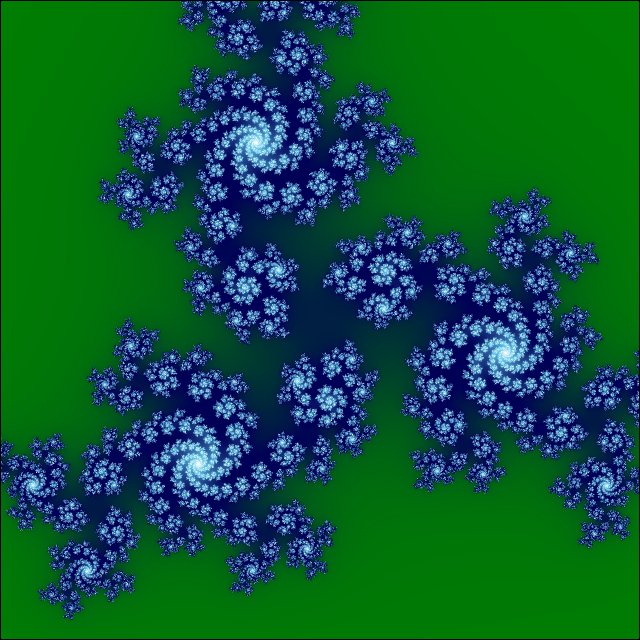
Write a three.js fragment shader that draws this background.

```glsl
// Draws a cubic Julia set: blue and white spirals on a green field.

varying vec2 vUv;

const vec2 SEED = vec2(-0.377, 0.658);
const float HALF_SPAN = 1.0;          // plane distance from centre to side
const int MAX_STEPS = 180;
const float BAILOUT = 4.0;
const int GRID = 2;                   // samples per axis for smoothing
const float SAMPLE_GAP = 1.0 / 1024.0;
const float BORDER = 0.0016;

// Escape counts at which the palette changes
const float NAVY_START = 25.0;
const float NAVY_END = 36.0;
const float SKY_COUNT = 72.0;
const float WHITE_COUNT = 125.0;

const vec3 GREEN = vec3(0.0, 0.505, 0.0);
const vec3 NAVY = vec3(0.0, 0.0, 0.34);
const vec3 SKY = vec3(0.36, 0.77, 0.91);
const vec3 WHITE = vec3(1.0);

vec2 complexCube(vec2 z) {
  vec2 sq = z * z;
  return vec2(z.x * (sq.x - 3.0 * sq.y), z.y * (3.0 * sq.x - sq.y));
}

// Continuous number of steps before the orbit leaves the bailout circle
float escapeCount(vec2 z) {
  for (int i = 0; i < MAX_STEPS; i++) {
    z = complexCube(z) + SEED;
    float radius2 = dot(z, z);
    if (radius2 > BAILOUT * BAILOUT) {
      float overshoot = log(0.5 * log(radius2) / log(BAILOUT)) / log(3.0);
      return max(float(i) + 0.5 - overshoot, 0.0);
    }
  }
  return float(MAX_STEPS);
}

vec3 palette(float count) {
  vec3 color = mix(GREEN, NAVY, clamp(count / NAVY_START, 0.0, 1.0));
  color = mix(color, SKY, clamp((count - NAVY_END) / (SKY_COUNT - NAVY_END), 0.0, 1.0));
  return mix(color, WHITE, clamp((count - SKY_COUNT) / (WHITE_COUNT - SKY_COUNT), 0.0, 1.0));
}

void main() {
  // Average a small grid of samples
  vec3 color = vec3(0.0);
  for (int y = 0; y < GRID; y++) {
    for (int x = 0; x < GRID; x++) {
      vec2 offset = vec2(float(x), float(y)) - 0.5 * float(GRID - 1);
      vec2 point = (vUv + offset * SAMPLE_GAP) * 2.0 - 1.0;
      color += palette(escapeCount(point * HALF_SPAN));
    }
  }
  color /= float(GRID * GRID);

  // Thin black frame
  vec2 sideDistance = min(vUv, 1.0 - vUv);
  float inside = smoothstep(BORDER * 0.7, BORDER * 1.3, min(sideDistance.x, sideDistance.y));
  gl_FragColor = vec4(color * inside, 1.0);
}
```
